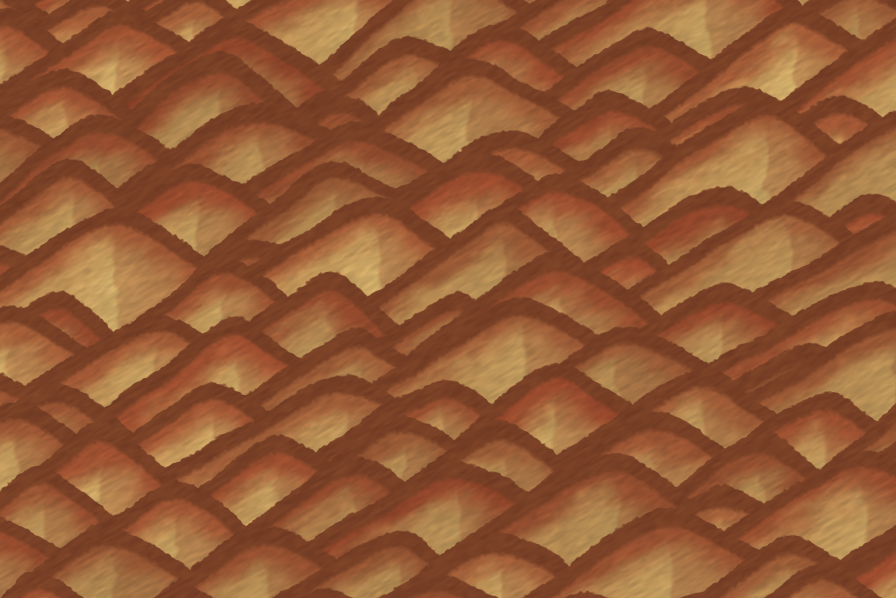
Write a WebGL 1 fragment shader that draws this pattern.

```glsl
precision highp float;
uniform vec2 u_resolution;

float hash(vec2 p) {
  return fract(sin(dot(p, vec2(127.1, 311.7))) * 43758.5453);
}

float noise(vec2 p) {
  vec2 i = floor(p), f = fract(p);
  f = f * f * (3.0 - 2.0 * f);
  return mix(mix(hash(i), hash(i + vec2(1.0, 0.0)), f.x),
             mix(hash(i + vec2(0.0, 1.0)), hash(i + vec2(1.0, 1.0)), f.x), f.y);
}

// Depth below a rounded peak whose two flanks have their own slopes
float hillDepth(vec2 q, float leftSlope, float rightSlope, float rounding) {
  float slope = mix(leftSlope, rightSlope, smoothstep(-0.03, 0.03, q.x));
  float fall = slope * (sqrt(q.x * q.x + rounding * rounding) - rounding);
  return (-q.y - fall) / sqrt(1.0 + slope * slope * 0.8);
}

// Two painted facets that fade from rust at the rim to straw at the foot
vec3 facetColor(vec2 q, float depth, vec2 id, float smear, float fibre) {
  float tint = hash(id + 17.3);
  float warmth = hash(id + 41.9);
  float ridge = smoothstep(-0.005, 0.005, q.x + (smear - 0.5) * 0.025);
  vec3 rust = mix(vec3(0.62, 0.37, 0.22), vec3(0.59, 0.28, 0.17), warmth);
  vec3 tan1 = mix(vec3(0.72, 0.54, 0.32), vec3(0.66, 0.45, 0.27), ridge);
  float rim = smoothstep(0.018, 0.055 + 0.03 * warmth, depth + (smear - 0.5) * 0.035);
  vec3 color = mix(rust, tan1, rim);
  float glow = smoothstep(0.03, 0.11, depth + (smear - 0.5) * 0.05)
             * exp(-abs(q.x) * 9.0) * mix(0.9, 0.4, ridge);
  color = mix(color, vec3(0.79, 0.67, 0.41), glow * (0.4 + 0.6 * tint));
  return color * (0.95 + 0.1 * tint) * (0.89 + 0.2 * fibre);
}

void main() {
  vec2 p = gl_FragCoord.xy / u_resolution.y;
  float pixel = 1.0 / u_resolution.y;

  // Brush marks shared by every hill
  vec2 stroke = vec2(p.x * 0.87 + p.y * 0.5, p.y * 0.87 - p.x * 0.5);
  float fibre = 0.6 * noise(stroke * vec2(45.0, 190.0)) + 0.4 * noise(stroke * vec2(90.0, 260.0));
  float smear = 0.65 * noise(stroke * vec2(13.0, 30.0)) + 0.35 * noise(stroke * vec2(30.0, 75.0));
  float bristle = (noise(p * 170.0) - 0.5) * 0.004;
  vec2 wobble = vec2(noise(p * 14.0), noise(p * 14.0 + 37.0)) - 0.5;
  vec2 s = p + wobble * 0.012;

  // Staggered rows of hills, painted from back to front
  vec2 cell = vec2(0.218, 0.084);
  vec3 color = vec3(0.66, 0.45, 0.27);
  for (int j = 0; j < 6; j++) {
    float row = floor(s.y / cell.y) + 4.0 - float(j);
    float shift = 0.5 * mod(row, 2.0);
    float column = floor(s.x / cell.x - shift);
    for (int i = -1; i <= 1; i++) {
      vec2 id = vec2(column + float(i), row);
      vec2 jitter = vec2(hash(id), hash(id + 7.7)) - 0.5;
      vec2 peak = (id + vec2(shift, 0.0) + 0.5 + jitter * vec2(0.5, 0.95)) * cell;
      vec2 q = s - peak;
      float depth = hillDepth(q, 0.6 + 0.3 * hash(id + 3.1), 0.6 + 0.35 * hash(id + 5.9),
                              0.02 + 0.035 * hash(id + 9.4)) + bristle;

      // Dark contour with a soft inner edge
      float width = 0.024 + 0.004 * hash(id + 23.0) + (fibre - 0.5) * 0.005;
      float inside = smoothstep(width - 0.003 - pixel, width + 0.003 + pixel, depth);
      vec3 contour = mix(vec3(0.43, 0.22, 0.13), vec3(0.51, 0.28, 0.165), fibre);
      vec3 hill = mix(contour, facetColor(q, depth - 0.01, id, smear, fibre), inside);
      color = mix(color, hill, smoothstep(-pixel, pixel, depth));
    }
  }
  gl_FragColor = vec4(color, 1.0);
}
```
